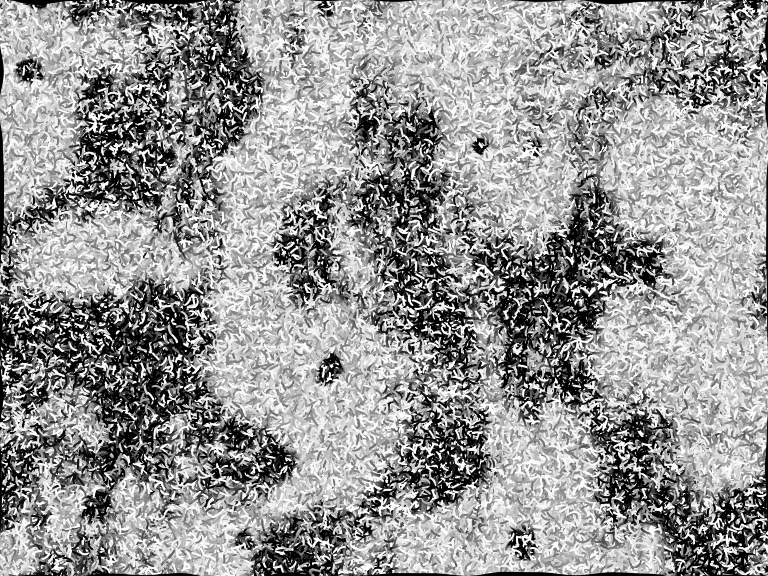
Reproduce this texture procedurally as a Shadertoy shader.

```glsl
// Dense field of tiny grey strokes laid over a blotchy tone map.
// Warped noise sets the light and dark patches, scattered cells add dark
// round pits, and each stroke takes its grey from the tone beneath it.

// Lengths are fractions of the canvas height.
const float STROKE_CELL = 0.0104;
const float STROKE_HALF_LENGTH = 0.0072;
const float STROKE_HALF_WIDTH = 0.0018;
const float STROKE_BEND = 45.0;
const float EDGE_SOFTNESS = 0.0011;
const int STROKE_LAYERS = 5;

const vec2 PATCH_FREQUENCY = vec2(8.5, 5.5);
const float PATCH_WARP = 0.10;
const float PATCH_LOW = 0.37;
const float PATCH_HIGH = 0.64;

const float PIT_CELL = 0.22;
const float PIT_RADIUS = 0.027;
const float PIT_CHANCE = 0.45;

// Hash thresholds where a stroke turns black (x) and white (y).
const vec2 DARK_RANGE = vec2(0.45, 0.86);
const vec2 LIGHT_RANGE = vec2(-0.85, 1.02);

const float BORDER_WIDTH = 0.012;
const float BORDER_FREQUENCY = 16.0;

float hash(vec2 p) {
    return fract(sin(dot(p, vec2(127.1, 311.7))) * 43758.5453);
}

vec2 hash2(vec2 p) {
    return vec2(hash(p), hash(p + 17.3));
}

float noise(vec2 p) {
    vec2 i = floor(p), f = fract(p);
    f = f * f * (3.0 - 2.0 * f);
    return mix(mix(hash(i), hash(i + vec2(1, 0)), f.x),
               mix(hash(i + vec2(0, 1)), hash(i + vec2(1, 1)), f.x), f.y);
}

float fbm(vec2 p) {
    float sum = 0.0, amplitude = 0.54;
    for (int i = 0; i < 4; i++) {
        sum += amplitude * noise(p);
        p = mat2(1.6, 1.2, -1.2, 1.6) * p + 5.7;
        amplitude *= 0.5;
    }
    return sum;
}

// Light and dark patches, drawn out mostly upwards and leaning to the right.
float patchTone(vec2 p) {
    vec2 warp = vec2(noise(p * 5.0 + 3.1), noise(p * 5.0 + 41.7)) - 0.5;
    vec2 q = p + PATCH_WARP * warp;
    q.x -= 0.45 * q.y * noise(p * 1.5 + 9.0);
    return smoothstep(PATCH_LOW, PATCH_HIGH, fbm(q * PATCH_FREQUENCY + 12.0));
}

// Round dark pits, each with a faint light rim.
float addPits(float tone, vec2 p) {
    vec2 home = floor(p / PIT_CELL);
    for (int y = -1; y <= 1; y++)
    for (int x = -1; x <= 1; x++) {
        vec2 cell = home + vec2(x, y);
        vec2 center = (cell + hash2(cell + 71.0)) * PIT_CELL;
        float radius = PIT_RADIUS * mix(0.6, 1.2, hash(cell + 5.0));
        float d = length(p - center) / radius + 0.5 * (noise(p * 45.0) - 0.5);
        float present = step(hash(cell + 29.0), PIT_CHANCE);
        float rim = smoothstep(0.9, 1.2, d) * (1.0 - smoothstep(1.2, 1.8, d));
        tone = mix(tone, 1.0, 0.45 * rim * present);
        tone *= 1.0 - present * (1.0 - smoothstep(0.7, 1.1, d));
    }
    return tone;
}

// Coverage of a short bent stroke centred on the origin.
float strokeMask(vec2 p, float angle, float bend, float softness) {
    float c = cos(angle), s = sin(angle);
    p = vec2(c * p.x + s * p.y, c * p.y - s * p.x);
    p.y += bend * p.x * p.x;
    p.x -= clamp(p.x, -STROKE_HALF_LENGTH, STROKE_HALF_LENGTH);
    float d = length(p) - STROKE_HALF_WIDTH;
    return 1.0 - smoothstep(-softness, softness, d);
}

void mainImage(out vec4 fragColor, in vec2 fragCoord) {
    vec2 p = fragCoord / iResolution.y;
    vec2 size = vec2(iResolution.x / iResolution.y, 1.0);
    float softness = max(EDGE_SOFTNESS, 0.4 / iResolution.y);

    float tone = addPits(patchTone(p), p);
    vec2 greyRange = mix(DARK_RANGE, LIGHT_RANGE, tone);
    float grey = mix(0.2, 0.7, tone);

    // Overlapping layers of strokes
    for (int layer = 0; layer < STROKE_LAYERS; layer++) {
        vec2 q = p / STROKE_CELL + float(layer) * vec2(0.37, 0.61);
        vec2 home = floor(q);
        for (int y = -1; y <= 1; y++)
        for (int x = -1; x <= 1; x++) {
            vec2 cell = home + vec2(x, y);
            vec2 seed = cell + float(layer) * 53.0;
            vec2 offset = (q - cell - hash2(seed)) * STROKE_CELL;
            float bend = STROKE_BEND * (2.0 * hash(seed + 8.9) - 1.0);
            float mask = strokeMask(offset, 3.14159 * hash(seed + 2.7), bend, softness);
            float strokeGrey = smoothstep(greyRange.x, greyRange.y, hash(seed + 6.1));
            grey = mix(grey, strokeGrey, mask);
        }
    }

    // Ragged black border
    vec2 inset = min(p, size - p);
    float ragged = BORDER_WIDTH * (noise(p * BORDER_FREQUENCY + 3.0) - 0.3);
    float border = min(inset.x, inset.y) - ragged;
    grey *= smoothstep(-softness, softness, border);

    fragColor = vec4(vec3(grey), 1.0);
}
```
